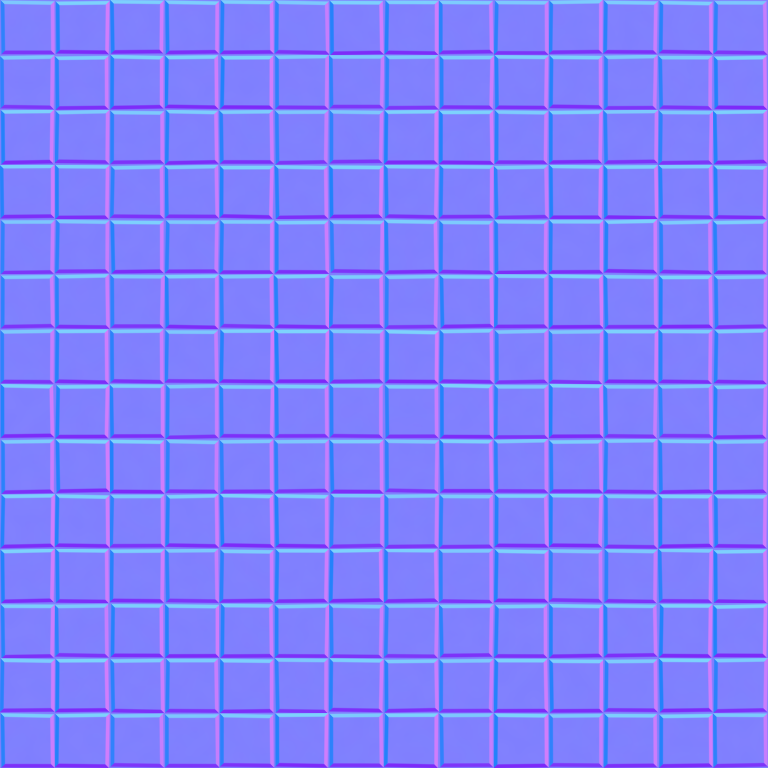
Reproduce this texture map procedurally as a Shadertoy shader.

```glsl
// Tangent-space normal map of a square tile grid with bevelled, slightly uneven edges.
const float TILES = 14.0;           // repeats across and down
const float BEVEL_WIDTH = 0.083;    // the lengths below are fractions of a tile
const float BEVEL_SOFTNESS = 0.032;
const float JOINT_INSET = 0.012;    // mean flat gap beside each joint
const float EDGE_SHIFT = 0.011;     // random offset of each edge
const float EDGE_TILT = 0.022;      // random slope of each edge
const float STRENGTH_LOSS = 0.16;   // random fading of each tile's bevel
const float MOTTLE_CELLS = 42.0;    // whole number, so the noise wraps
const float MOTTLE_AMOUNT = 0.012;

const vec3 FLAT_COLOR   = vec3(0.502, 0.502, 0.995);
const vec3 LEFT_COLOR   = vec3(0.13, 0.51, 0.985);
const vec3 RIGHT_COLOR  = vec3(0.82, 0.49, 0.99);
const vec3 BOTTOM_COLOR = vec3(0.49, 0.16, 0.975);
const vec3 TOP_COLOR    = vec3(0.49, 0.83, 0.99);

// Four independent values in 0..1 for a grid cell
vec4 hash4(vec2 cell) {
    vec4 p = fract(cell.xyxy * vec4(0.1031, 0.1030, 0.0973, 0.1099));
    p += dot(p, p.wzxy + 33.33);
    return fract((p.xxyz + p.yzzw) * p.zywx);
}

vec2 cornerGradient(vec2 corner) {
    float angle = 6.28319 * hash4(mod(corner, MOTTLE_CELLS) + 57.0).x;
    return vec2(cos(angle), sin(angle));
}

// Gradient noise that repeats every MOTTLE_CELLS units
float wrappedNoise(vec2 p) {
    vec2 i = floor(p), f = p - i;
    vec2 u = f * f * f * (f * (f * 6.0 - 15.0) + 10.0);
    vec2 e = vec2(1.0, 0.0);
    float a = dot(cornerGradient(i), f);
    float b = dot(cornerGradient(i + e.xy), f - e.xy);
    float c = dot(cornerGradient(i + e.yx), f - e.yx);
    float d = dot(cornerGradient(i + e.xx), f - e.xx);
    return mix(mix(a, b, u.x), mix(c, d, u.x), u.y);
}

// Distances inward from the left, right, bottom and top edges
vec4 edgeDistances(vec2 p, vec2 cell) {
    vec4 shift = (hash4(cell + 3.0) * 2.0 - 1.0) * EDGE_SHIFT;
    vec4 tilt = (hash4(cell + 91.0) * 2.0 - 1.0) * EDGE_TILT;
    vec4 straight = vec4(p.x, 1.0 - p.x, p.y, 1.0 - p.y);
    return straight - JOINT_INSET - shift - tilt * (p.yyxx - 0.5);
}

void mainImage(out vec4 fragColor, in vec2 fragCoord) {
    vec2 uv = fract(fragCoord / iResolution.xy);
    vec2 grid = uv * TILES;
    vec2 cell = floor(grid);
    float pixel = TILES / min(iResolution.x, iResolution.y);
    float soft = max(BEVEL_SOFTNESS, pixel);

    // Nearest edge, with a smooth mitre where two bevels meet
    vec4 edge = edgeDistances(grid - cell, cell);
    float sideDist = min(edge.x, edge.y);
    float capDist = min(edge.z, edge.w);
    vec3 sideColor = edge.x < edge.y ? LEFT_COLOR : RIGHT_COLOR;
    vec3 capColor = edge.z < edge.w ? BOTTOM_COLOR : TOP_COLOR;
    float sideShare = smoothstep(-0.5 * soft, 0.5 * soft, capDist - sideDist);
    vec3 bevelColor = mix(capColor, sideColor, sideShare);

    // Bevel band between the flat joint and the flat face
    float d = min(sideDist, capDist);
    float band = smoothstep(-0.5 * soft, 0.5 * soft, d)
               * (1.0 - smoothstep(BEVEL_WIDTH - soft, BEVEL_WIDTH, d));
    band *= 1.0 - STRENGTH_LOSS * hash4(cell + 17.0).x;

    // Faint unevenness of the face
    vec2 q = uv * MOTTLE_CELLS;
    vec2 mottle = vec2(wrappedNoise(q), wrappedNoise(q + vec2(13.0, 29.0)));
    vec3 face = FLAT_COLOR + vec3(mottle * MOTTLE_AMOUNT, 0.0);

    fragColor = vec4(mix(face, bevelColor, band), 1.0);
}
```
